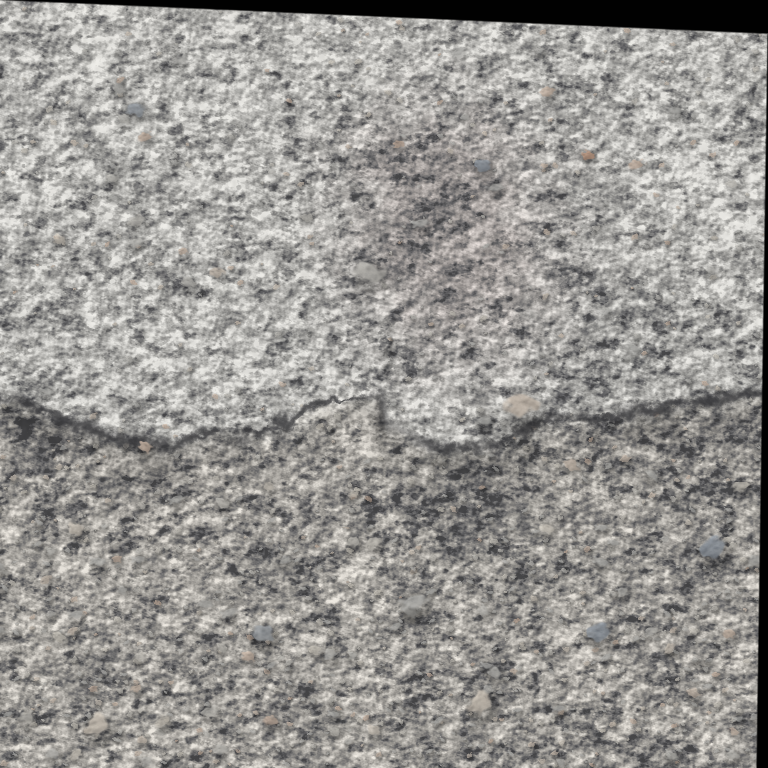
Give the GLSL for this texture, as a Shadertoy shader.

```glsl
// Weathered concrete slab with a jagged crack, scattered pebbles and a tilted dark border.
#define UPPER_TONE 0.695
#define LOWER_TONE 0.605
#define GRIT_CONTRAST 0.62
#define RELIEF 0.50
#define PIT_DEPTH 0.20
#define CRACK_WIDTH 0.0052
#define CRACK_DEPTH 0.80
#define SOOT_DEPTH 0.42
#define PEBBLE_SCALE 36.0
#define BORDER_COLOR vec3(0.005)

const int CRACK_POINTS = 12;
const vec2 CRACK[12] = vec2[12](
    vec2(-0.02, 0.495), vec2(0.075, 0.456), vec2(0.189, 0.421), vec2(0.335, 0.437),
    vec2(0.430, 0.475), vec2(0.495, 0.487), vec2(0.505, 0.452), vec2(0.575, 0.410),
    vec2(0.650, 0.428), vec2(0.742, 0.457), vec2(0.833, 0.465), vec2(1.020, 0.492));

// Stains: centre, radius, brightness change
const vec4 STAINS[12] = vec4[12](
    vec4(0.57, 0.76, 0.100, -0.13), vec4(0.60, 0.65, 0.120, -0.09),
    vec4(0.62, 0.34, 0.080, -0.18), vec4(0.04, 0.435, 0.050, -0.17),
    vec4(0.67, 0.84, 0.020, -0.22), vec4(0.35, 0.26, 0.040, -0.11),
    vec4(0.90, 0.41, 0.100, -0.06), vec4(0.90, 0.74, 0.110, 0.05),
    vec4(0.22, 0.58, 0.140, 0.03), vec4(0.47, 0.43, 0.040, 0.09),
    vec4(0.13, 0.06, 0.050, -0.05), vec4(0.78, 0.56, 0.120, -0.06));

// Large stones: centre, radius, hue (-1 blue, 0 pale, 1 orange)
const vec4 STONES[12] = vec4[12](
    vec4(0.928, 0.286, 0.019, -0.8), vec4(0.779, 0.176, 0.017, -0.8),
    vec4(0.178, 0.857, 0.013, -0.7), vec4(0.766, 0.798, 0.009, 0.9),
    vec4(0.479, 0.646, 0.020, -0.2), vec4(0.126, 0.056, 0.018, 0.1),
    vec4(0.538, 0.216, 0.018, -0.3), vec4(0.625, 0.085, 0.018, 0.1),
    vec4(0.342, 0.176, 0.017, -0.6), vec4(0.680, 0.472, 0.021, 0.2),
    vec4(0.189, 0.418, 0.010, 0.4), vec4(0.628, 0.784, 0.012, -0.8));

float hash(vec2 p) {
    vec3 q = fract(vec3(p.xyx) * 0.1031);
    q += dot(q, q.yzx + 33.33);
    return fract((q.x + q.y) * q.z);
}

float noise(vec2 p) {
    vec2 i = floor(p), f = fract(p);
    f = f * f * (3.0 - 2.0 * f);
    return mix(mix(hash(i), hash(i + vec2(1, 0)), f.x),
               mix(hash(i + vec2(0, 1)), hash(i + vec2(1, 1)), f.x), f.y);
}

float fbm(vec2 p) {
    float sum = 0.0, amp = 0.5;
    for (int i = 0; i < 4; i++) {
        sum += amp * noise(p);
        p = mat2(1.6, 1.2, -1.2, 1.6) * p + 17.3;
        amp *= 0.62;
    }
    return sum / 1.12;
}

// x: distance to the crack, y: height above it
vec2 crackField(vec2 p) {
    vec2 field = vec2(1.0, 0.0);
    for (int i = 0; i < CRACK_POINTS - 1; i++) {
        vec2 a = CRACK[i], ab = CRACK[i + 1] - a, ap = p - a;
        field.x = min(field.x, length(ap - ab * clamp(dot(ap, ab) / dot(ab, ab), 0.0, 1.0)));
        if (ap.x >= 0.0 && ap.x < ab.x) field.y = ap.y - ab.y * ap.x / ab.x;
    }
    return field;
}

vec3 stoneColor(float hue) {
    vec3 tint = hue < 0.0 ? vec3(0.46, 0.50, 0.55) : vec3(0.68, 0.53, 0.44);
    return mix(vec3(0.75, 0.73, 0.69), tint, abs(hue));
}

// Paints one chipped stone, lit from the upper left with a shadow beneath
void paintStone(inout vec3 col, vec2 q, float radius, float hue, float opacity) {
    float angle = hash(vec2(radius * 9000.0, hue * 71.0)) * 1.4 - 0.7;
    vec2 e = mat2(cos(angle), sin(angle), -sin(angle), cos(angle)) * q / radius;
    e.y *= 1.45;
    float d = length(e) + 0.7 * (noise(e * 1.9 + hue * 31.0 + 50.0) - 0.5);
    float shadow = smoothstep(1.5, 0.7, length(q / radius + vec2(-0.2, 0.45)));
    col *= 1.0 - 0.26 * opacity * shadow;
    float light = 1.0 + 0.12 * dot(q / radius, vec2(-0.4, 0.9));
    vec3 stone = stoneColor(hue) * light * (0.9 + 0.2 * noise(e * 3.0 + 20.0));
    col = mix(col, stone, opacity * smoothstep(1.1, 0.65, d));
}

// Random pebbles on a jittered grid
void scatterPebbles(inout vec3 col, vec2 uv, float scale, float share, float seed) {
    vec2 p = uv * scale, cell = floor(p);
    for (int k = 0; k < 9; k++) {
        vec2 id = cell + vec2(k % 3 - 1, k / 3 - 1);
        float pick = hash(id + seed);
        vec2 centre = id + 0.15 + 0.7 * vec2(hash(id + seed + 11.7), hash(id + seed + 43.1));
        float hue = 0.8 * pow(hash(id + seed + 7.9), 3.0) - 0.3;
        float radius = mix(0.16, 0.42, hash(id + seed + 91.3));
        if (pick < share) paintStone(col, p - centre, radius, hue, 0.7);
    }
}

void mainImage(out vec4 fragColor, in vec2 fragCoord) {
    vec2 uv = fragCoord / iResolution.xy;
    vec2 wobble = vec2(fbm(uv * 32.0), fbm(uv * 32.0 + 70.0)) - 0.5;
    vec2 chips = vec2(fbm(uv * 95.0 + 30.0), fbm(uv * 95.0 + 210.0)) - 0.5;
    vec2 crack = crackField(uv + wobble * 0.024 + chips * 0.018);
    float upper = smoothstep(-0.03, 0.015, crack.y);

    // Broad light and stains
    float tone = mix(LOWER_TONE, UPPER_TONE, upper) + 0.16 * (fbm(uv * 8.0) - 0.5);
    float brown = 0.0;
    for (int i = 0; i < 12; i++) {
        vec2 q = (uv + wobble * 0.10 - STAINS[i].xy) / STAINS[i].z;
        float stain = exp(-dot(q, q));
        tone += STAINS[i].w * stain;
        if (i < 2) brown += stain;
    }

    // Grit, embossed relief and dark pits
    vec2 g = uv * vec2(60.0, 78.0);
    float grit = fbm(g);
    tone += GRIT_CONTRAST * (grit - 0.5) * mix(1.0, 0.7, min(brown, 1.0));
    tone += RELIEF * (grit - fbm(g + vec2(-0.15, 0.26)));
    tone -= PIT_DEPTH * smoothstep(0.54, 0.72, fbm(uv * vec2(56.0, 82.0) + 130.0));
    tone += 0.17 * (noise(uv * 230.0) - 0.5);
    tone = clamp(tone, 0.27, 0.88);
    vec3 warm = mix(vec3(1.02, 1.0, 0.965), vec3(1.005, 1.0, 0.98), upper);
    warm = mix(warm, vec3(1.025, 0.99, 0.97), clamp(brown, 0.0, 1.0));
    vec3 col = tone * mix(vec3(0.99, 0.99, 1.015), warm, smoothstep(0.3, 0.6, tone));

    // Pebbles grow denser toward the lower edge
    float low = 1.0 - smoothstep(0.1, 0.5, uv.y);
    scatterPebbles(col, uv, PEBBLE_SCALE * 2.1, mix(0.12, 0.32, low), 5.0);
    scatterPebbles(col, uv, PEBBLE_SCALE, mix(0.05, 0.26, low), 160.0);

    // Broken crack core, soot below it and a faint vertical branch
    float width = CRACK_WIDTH * mix(0.3, 1.7, noise(uv * 38.0 + 9.0));
    float gap = smoothstep(0.045, 0.01, abs(uv.x - 0.525));
    float core = smoothstep(width * 2.2, width * 0.2, crack.x) * (1.0 - 0.55 * gap);
    core *= smoothstep(0.12, 0.5, fbm(uv * 48.0 + 300.0));
    float patchy = smoothstep(0.3, 0.65, fbm(uv * 30.0 + 90.0));
    float soot = (1.0 - upper) * exp(-crack.x / 0.024) * patchy;
    float branch = smoothstep(0.007, 0.001, abs(uv.x - 0.505 + wobble.x * 0.03))
                 * smoothstep(0.45, 0.48, uv.y) * smoothstep(0.60, 0.54, uv.y);
    col *= 1.0 - SOOT_DEPTH * soot - 0.22 * branch * patchy;
    col = mix(col, vec3(0.23, 0.23, 0.24), CRACK_DEPTH * core);

    for (int i = 0; i < 12; i++)
        paintStone(col, uv - STONES[i].xy, STONES[i].z, STONES[i].w, 0.8);
    col *= 0.96 + 0.10 * noise(uv * 190.0 + 40.0);

    // Tilted border along the top and right
    float edge = min(1.0 - 0.044 * uv.x - uv.y, 0.985 + 0.015 * uv.y - uv.x);
    float inside = smoothstep(-0.0015, 0.0015, edge);
    fragColor = vec4(mix(BORDER_COLOR, clamp(col, 0.0, 1.0), inside), 1.0);
}
```
